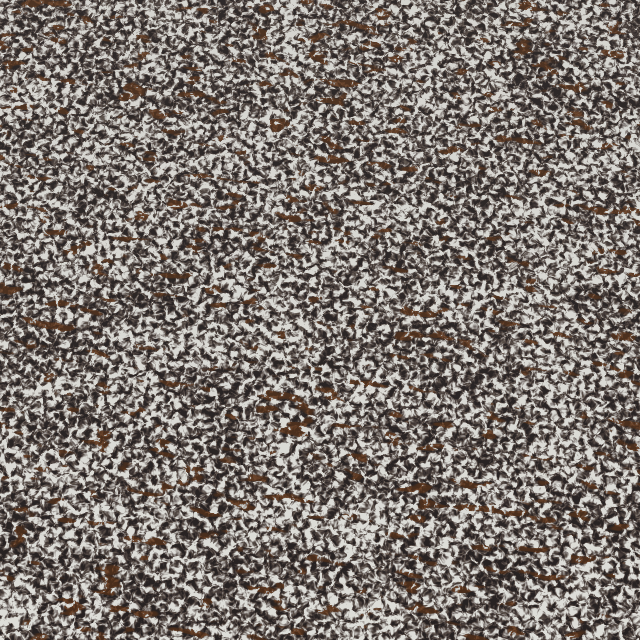
Give the GLSL for this texture, as a WebGL 2 fragment shader.

```glsl
#version 300 es
precision highp float;
// Weathered speckled metal: pale flakes over dark pitting, with thin rust streaks.

uniform vec2 u_resolution;
out vec4 fragColor;

const vec3 PIT    = vec3(0.15, 0.13, 0.13);
const vec3 SHADOW = vec3(0.27, 0.23, 0.22);
const vec3 EARTH  = vec3(0.36, 0.32, 0.29);
const vec3 STONE  = vec3(0.49, 0.46, 0.45);
const vec3 ASH    = vec3(0.66, 0.64, 0.62);
const vec3 CHALK  = vec3(0.87, 0.87, 0.85);
const vec3 RUST   = vec3(0.43, 0.25, 0.13);

uint scramble(uint x) {
    x = (x ^ (x >> 16)) * 0x7feb352du;
    x = (x ^ (x >> 15)) * 0x846ca68bu;
    return x ^ (x >> 16);
}

// Unit gradient at a lattice corner
vec2 gradientAt(vec2 cell, uint seed) {
    uvec2 c = uvec2(ivec2(cell));
    uint h = scramble(c.x + scramble(c.y + scramble(seed)));
    float angle = float(h & 0xffffu) * (6.28319 / 65536.0);
    return vec2(cos(angle), sin(angle));
}

float gradientNoise(vec2 p, uint seed) {
    vec2 cell = floor(p);
    vec2 f = p - cell;
    vec2 w = f * f * f * (f * (f * 6.0 - 15.0) + 10.0);
    vec2 e = vec2(1.0, 0.0);
    float a = dot(gradientAt(cell, seed), f);
    float b = dot(gradientAt(cell + e.xy, seed), f - e.xy);
    float c = dot(gradientAt(cell + e.yx, seed), f - e.yx);
    float d = dot(gradientAt(cell + e.xx, seed), f - e.xx);
    return mix(mix(a, b, w.x), mix(c, d, w.x), w.y);
}

vec2 rotate(vec2 p, float angle) {
    float c = cos(angle), s = sin(angle);
    return vec2(c * p.x - s * p.y, s * p.x + c * p.y);
}

// Blobs of several sizes, each octave turned to hide the lattice
float speckle(vec2 p, float frequency) {
    float sum = 0.0, weight = 1.0;
    for (uint i = 0u; i < 3u; i++) {
        sum += weight * gradientNoise(rotate(p, 0.6 + 1.1 * float(i)) * frequency, i);
        frequency *= 1.9;
        weight *= 0.6;
    }
    return sum;
}

// Long flat patches that sag slightly to the right
float rustStreaks(vec2 p) {
    vec2 q = rotate(p, 0.12);
    float streak = gradientNoise(q * vec2(19.0, 52.0), 11u)
                 + 0.4 * gradientNoise(q * vec2(45.0, 110.0), 12u);
    float region = gradientNoise(q * vec2(5.0, 7.0), 13u);
    return smoothstep(0.26, 0.46, streak + 0.3 * region);
}

float ramp(float low, float high, float x) {
    return clamp((x - low) / (high - low), 0.0, 1.0);
}

// Tone from deep pits to the brightest flakes
vec3 surfaceColor(float level) {
    vec3 c = mix(PIT, SHADOW, ramp(-1.6, -0.7, level));
    c = mix(c, EARTH, ramp(-0.7, -0.23, level));
    c = mix(c, STONE, ramp(-0.23, 0.15, level));
    c = mix(c, ASH, ramp(0.15, 0.6, level));
    return mix(c, CHALK, ramp(0.6, 1.35, level));
}

void main() {
    vec2 uv = gl_FragCoord.xy / u_resolution.y;

    // The sheet recedes a little towards the top
    vec2 p = vec2(uv.x - 0.5, uv.y) * (1.0 + 0.16 * uv.y);
    vec2 warp = vec2(gradientNoise(p * 70.0, 21u), gradientNoise(p * 70.0, 22u));
    vec2 grainPos = p + 0.006 * warp;

    // Flake height, varied by broad drifts of density
    float drift = gradientNoise(p * vec2(9.0, 13.0), 31u)
                + 0.6 * gradientNoise(p * vec2(24.0, 30.0), 32u);
    float rust = rustStreaks(p);
    float level = 4.1 * (speckle(grainPos, 86.0) + 0.25 * drift) + 0.1;
    level -= 1.1 * rust;

    // Rust shows only between the flakes
    vec3 color = surfaceColor(level);
    float bare = 1.0 - smoothstep(-0.1, 0.5, level);
    float rustShade = 0.75 + 0.25 * smoothstep(-2.0, -0.2, level);
    color = mix(color, RUST * rustShade, 0.8 * rust * bare);

    // Faint haze lifts the far dark tones
    color = mix(color, vec3(0.50, 0.48, 0.46), 0.09 * uv.y);
    fragColor = vec4(color, 1.0);
}
```
